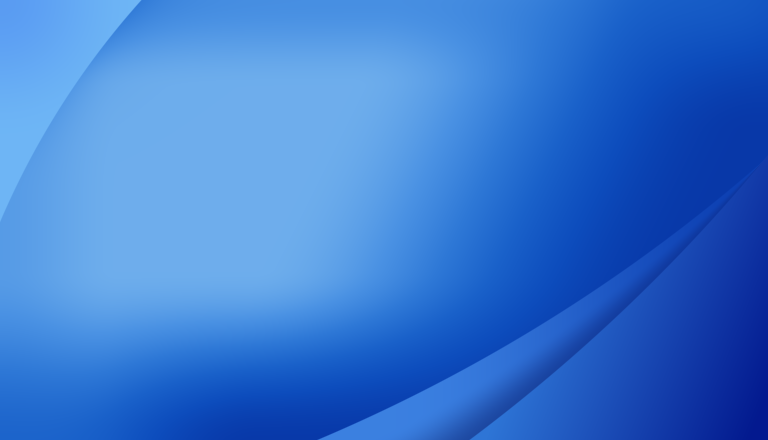
A Shadertoy shader for this background:

```glsl
// Smooth blue backdrop: a broad glowing sheet bounded by large circular arcs,
// with a pale panel at upper left, a thin curved fold and a deep lower corner.
// Each layer is a gradient; signed circle distances blend one over the next.

// Arcs as (centre x, centre y, radius), in units of canvas height
const vec3 PANEL_ARC = vec3(1.686, -0.224, 1.833);
const vec3 FOLD_ARC = vec3(-0.7455, 3.472, 3.769);
const vec3 CORNER_ARC = vec3(-1.270, 3.126, 3.903);

// Sheet shading
const vec2 SHEET_AXIS = vec2(0.894, -0.447);
const vec2 SHEET_RANGE = vec2(0.345, 1.205);
const float TOP_SHADE = 0.22;
const float LEFT_SHADE = 0.13;
const float ARC_SHADE = 0.16;
const float TOP_RIGHT_LIFT = 0.25;

// Sheet colours from shadow to glow
const int STEPS = 5;
const vec3 SHEET_RAMP[6] = vec3[6](
    vec3(0.03, 0.22, 0.66), vec3(0.05, 0.30, 0.74), vec3(0.10, 0.38, 0.79),
    vec3(0.18, 0.47, 0.84), vec3(0.29, 0.57, 0.89), vec3(0.43, 0.68, 0.925));

const vec3 PANEL_CORNER = vec3(0.35, 0.61, 0.95);
const vec3 PANEL_PALE = vec3(0.43, 0.71, 0.96);
const vec3 FOLD_LIGHT = vec3(0.23, 0.50, 0.88);
const vec3 FOLD_FAR = vec3(0.05, 0.25, 0.70);
const vec3 FOLD_SHADOW = vec3(0.12, 0.29, 0.63);
const vec3 FOLD_FAR_SHADOW = vec3(0.05, 0.21, 0.62);
const vec3 CORNER_LIGHT = vec3(0.18, 0.46, 0.84);
const vec3 CORNER_DEEP = vec3(0.01, 0.10, 0.56);

float arcDistance(vec2 p, vec3 arc) {
    return length(p - arc.xy) - arc.z;
}

vec3 sheetRamp(float level) {
    float t = clamp(level, 0.0, 1.0) * float(STEPS);
    vec3 colour = SHEET_RAMP[0];
    for (int i = 0; i < STEPS; i++) {
        colour = mix(colour, SHEET_RAMP[i + 1], clamp(t - float(i), 0.0, 1.0));
    }
    return colour;
}

vec3 sheetColour(vec2 p, float panelDist) {
    // Diagonal falloff, then a shadow that deepens along the bottom
    float level = 1.0 - smoothstep(SHEET_RANGE.x, SHEET_RANGE.y, dot(p, SHEET_AXIS));
    float bottom = 1.0 - smoothstep(-0.018, 0.389, p.y);
    level *= 1.0 - bottom * mix(0.45, 1.0, smoothstep(0.0, 0.588, p.x));

    // Softer shading near the other borders
    level -= TOP_SHADE * smoothstep(0.8, 1.0, p.y) * (1.0 - smoothstep(0.9, 1.4, p.x));
    level -= LEFT_SHADE * (1.0 - smoothstep(0.0, 0.27, p.x));
    level -= ARC_SHADE * exp(min(panelDist, 0.0) / 0.06) * smoothstep(0.55, 0.95, p.y);
    level += TOP_RIGHT_LIFT * smoothstep(1.36, 1.72, p.x) * smoothstep(0.7, 1.0, p.y);
    return sheetRamp(level);
}

vec3 foldColour(vec2 p, float foldDist, float cornerDist) {
    // Position across the fold, and fading towards its far tip
    float across = clamp(foldDist / max(foldDist - cornerDist, 0.0001), 0.0, 1.0);
    float tip = smoothstep(0.9, 1.72, p.x);
    vec3 light = mix(FOLD_LIGHT, FOLD_FAR, tip);
    vec3 shadow = mix(FOLD_SHADOW, FOLD_FAR_SHADOW, tip);
    return mix(light, shadow, smoothstep(0.3, 1.05, across));
}

void mainImage(out vec4 fragColor, in vec2 fragCoord) {
    vec2 p = fragCoord / iResolution.y;
    float soft = 0.8 / iResolution.y;
    float panelDist = arcDistance(p, PANEL_ARC);
    float foldDist = arcDistance(p, FOLD_ARC);
    float cornerDist = arcDistance(p, CORNER_ARC);

    // Glowing sheet
    vec3 colour = sheetColour(p, panelDist);

    // Pale panel at upper left
    float panelFade = smoothstep(0.0, 0.32, length(p - vec2(0.0, 1.0)));
    vec3 panel = mix(PANEL_CORNER, PANEL_PALE, panelFade);
    colour = mix(colour, panel, smoothstep(-soft, soft, panelDist));

    // Curved fold
    vec3 fold = foldColour(p, foldDist, cornerDist);
    colour = mix(colour, fold, smoothstep(-soft, soft, foldDist));

    // Deep lower corner
    float depth = clamp((dot(p, vec2(1.0, -0.4)) - 1.10) / 0.60, 0.0, 1.0);
    vec3 corner = mix(CORNER_LIGHT, CORNER_DEEP, depth);
    colour = mix(colour, corner, smoothstep(-soft, soft, cornerDist));

    fragColor = vec4(colour, 1.0);
}
```
